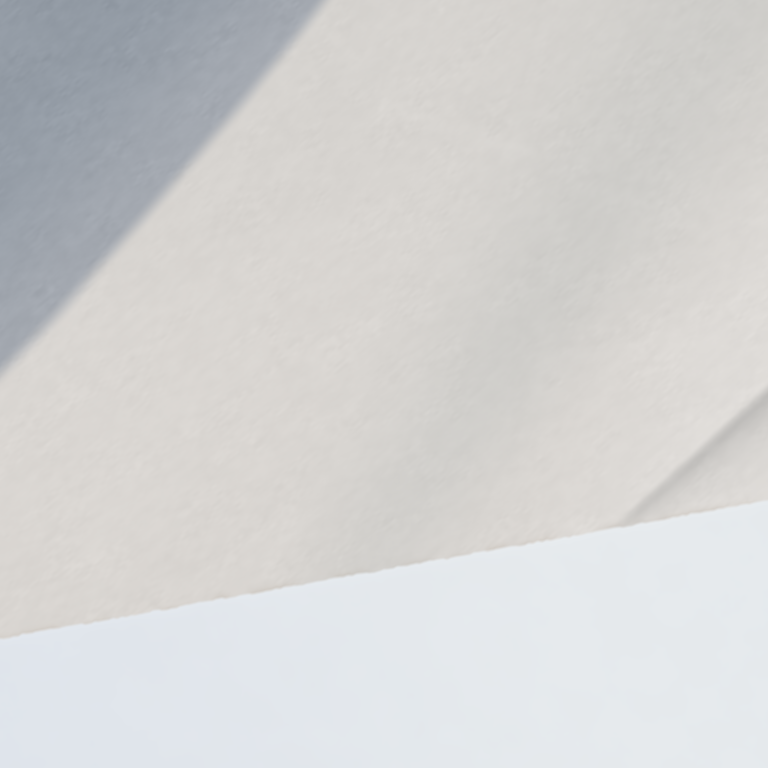
This texture is drawn by a three.js fragment shader. Its source:

```glsl
varying vec2 vUv;

const vec3 PAPER = vec3(0.852, 0.838, 0.822);
const vec3 PAPER_LIT = vec3(0.876, 0.864, 0.850);
const vec3 FOLD = vec3(0.806, 0.802, 0.789);
const vec3 CREASE = vec3(0.685, 0.680, 0.672);
const vec3 SHADOW_DEEP = vec3(0.578, 0.610, 0.648);
const vec3 SHADOW_RIM = vec3(0.640, 0.660, 0.690);
const vec3 TABLE_LEFT = vec3(0.877, 0.897, 0.922);
const vec3 TABLE_RIGHT = vec3(0.900, 0.916, 0.928);

const float SHADOW_BLUR = 0.013;
const float EDGE_BLUR = 0.0026;
const float GRAIN = 0.024;
const float SPECK = 0.018;
const float MOTTLE = 0.014;
const vec2 FIBRE_DIR = vec2(0.77, 0.64);

float hash(vec2 p) {
  return fract(sin(dot(p, vec2(127.1, 311.7))) * 43758.5453);
}

float noise(vec2 p) {
  vec2 i = floor(p);
  vec2 f = fract(p);
  f = f * f * (3.0 - 2.0 * f);
  return mix(mix(hash(i), hash(i + vec2(1.0, 0.0)), f.x),
             mix(hash(i + vec2(0.0, 1.0)), hash(i + vec2(1.0, 1.0)), f.x), f.y);
}

float fbm(vec2 p) {
  float sum = 0.0;
  float amp = 0.5;
  for (int i = 0; i < 4; i++) {
    sum += amp * noise(p);
    p = mat2(1.6, 1.2, -1.2, 1.6) * p + 7.3;
    amp *= 0.5;
  }
  return sum / 0.9375;
}

// Distance to a segment
float segment(vec2 p, vec2 a, vec2 b) {
  vec2 ab = b - a;
  return length(p - a - ab * clamp(dot(p - a, ab) / dot(ab, ab), 0.0, 1.0));
}

// Broad soft fold running up to the right
float foldShade(vec2 p) {
  float across = (p.x - 0.325 - 0.62 * p.y) * 0.85;
  across += 0.03 * (fbm(p * 5.0) - 0.5);
  float width = (across < 0.0 ? 0.115 : 0.10) * mix(0.5, 1.3, p.y);
  return exp(-across * across / (width * width));
}

// Soft lip with a narrow shade that fades below it
float creaseShade(vec2 p) {
  float t = clamp((p.x - 0.80) / 0.20, 0.0, 1.0);
  float lip = 0.314 + 0.182 * t;
  float below = (lip - p.y) * 0.74;
  float fade = exp(-max(below, 0.0) / mix(0.009, 0.030, t));
  return smoothstep(-0.007, 0.012, below) * fade * smoothstep(0.77, 0.84, p.x);
}

vec3 paperColor(vec2 p) {
  float lit = smoothstep(0.12, 0.42, p.x - 0.56 * p.y - 0.30);
  vec3 col = mix(PAPER, PAPER_LIT, lit);
  col = mix(col, FOLD, 0.85 * foldShade(p) * mix(0.75, 1.0, smoothstep(0.25, 0.6, p.y)));
  col = mix(col, FOLD, 0.3 * smoothstep(0.45, 1.0, p.y));
  col = mix(col, CREASE, creaseShade(p));
  float streak = segment(p, vec2(0.50, 0.862), vec2(0.69, 0.802));
  return col + 0.009 * exp(-streak * streak / 0.00012) * (0.4 + noise(p * 30.0));
}

vec3 shadowColor(vec2 p, float inside) {
  float depth = smoothstep(0.0, 0.2, inside);
  return mix(SHADOW_RIM, SHADOW_DEEP, depth * mix(0.75, 1.0, p.y));
}

void main() {
  vec2 p = vUv;

  // Fibres stretched along the light direction, with finer specks
  vec2 q = vec2(dot(p, FIBRE_DIR), dot(p, vec2(-FIBRE_DIR.y, FIBRE_DIR.x)));
  float fibre = fbm(q * vec2(55.0, 110.0)) - 0.5;
  float speck = noise(q * vec2(120.0, 260.0)) - 0.5;
  speck *= smoothstep(0.35, 0.75, noise(q * vec2(25.0, 40.0) + 9.0));
  float mottle = fbm(q * vec2(7.0, 15.0) + 3.0) - 0.5;

  // Paper, then the shadow cast over its upper left
  vec3 col = paperColor(p);
  float shadowEdge = 0.512 + 1.05 * p.x + 0.245 * p.x * p.x;
  float inside = (p.y - shadowEdge) * 0.65 + 0.006 * mottle + 0.003 * fibre;
  float shadow = smoothstep(-SHADOW_BLUR, SHADOW_BLUR, inside);
  col = mix(col, shadowColor(p, inside), shadow);
  col += (GRAIN * fibre + SPECK * speck + MOTTLE * mottle) * mix(1.0, 1.5, shadow);

  // Paper border with a broken, warm contact line
  float rough = noise(vec2(p.x * 60.0, 2.0)) + noise(vec2(p.x * 170.0, 5.0)) - 1.0;
  float border = 0.168 + 0.18 * p.x + 0.0016 * rough;
  float above = p.y - border;
  float contact = exp(-abs(above - 0.003) / 0.003);
  col -= vec3(0.030, 0.037, 0.045) * contact * smoothstep(0.25, 0.8, noise(p * 45.0));

  // Pale surface below
  vec3 table = mix(TABLE_LEFT, TABLE_RIGHT, smoothstep(0.0, 0.9, p.x + 0.4 * p.y));
  table += 0.008 * (fbm(p * 24.0) - 0.5);
  table += 0.012 * exp(-abs(above) / 0.006);
  col = mix(table, col, smoothstep(-EDGE_BLUR, EDGE_BLUR, above));

  gl_FragColor = vec4(col, 1.0);
}
```
